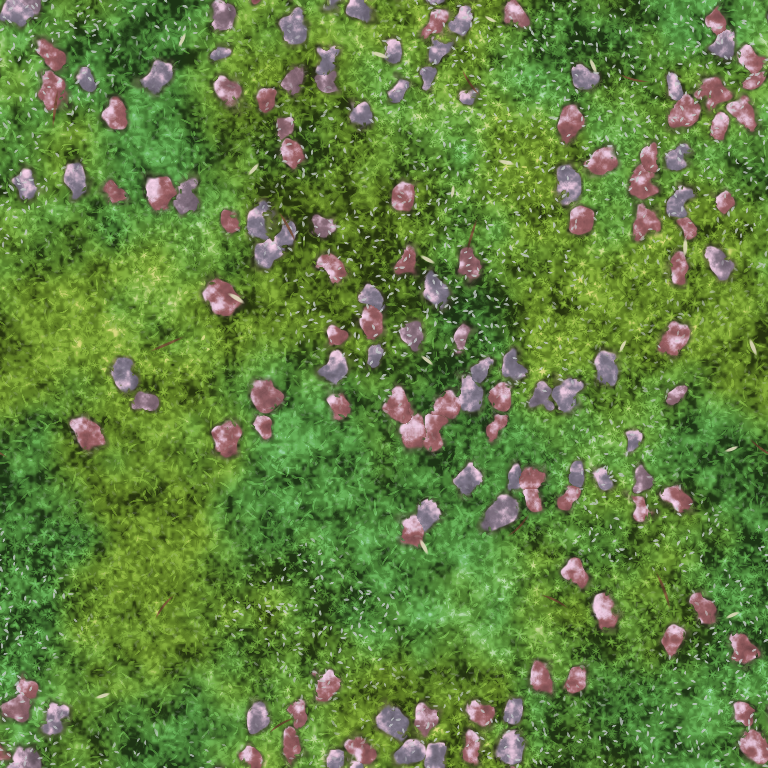
Reproduce this texture procedurally as a WebGL 1 fragment shader.

```glsl
precision highp float;
uniform vec2 u_resolution;

// Repeats across the canvas
const float PATCHES = 5.0;
const float STONES = 22.0;
const float ROSETTES = 62.0;
const float LEAVES = 96.0;
const float BLADES = 72.0;
const float GRAIN = 200.0;
const float STONE_AMOUNT = 0.72;

const vec3 SHADOW = vec3(0.13, 0.20, 0.07);
const vec3 MOSS = vec3(0.33, 0.50, 0.18);
const vec3 BRIGHT = vec3(0.47, 0.69, 0.29);
const vec3 PALE = vec3(0.75, 0.85, 0.61);
const vec3 WARM_TINT = vec3(1.14, 1.00, 0.82);
const vec3 COOL_TINT = vec3(0.88, 1.01, 1.20);
const vec3 SOIL = vec3(0.27, 0.24, 0.20);
const vec3 BRICK = vec3(0.62, 0.39, 0.40);
const vec3 SLATE = vec3(0.51, 0.48, 0.55);
const vec3 DUST = vec3(0.78, 0.67, 0.74);
const vec3 FROST = vec3(0.77, 0.79, 0.79);
const vec3 STRAW = vec3(0.88, 0.86, 0.74);
const vec3 TWIG = vec3(0.43, 0.28, 0.20);

vec3 hash3(vec2 cell, float seed) {
  vec3 p = fract((cell.xyx + seed * 17.3) * vec3(0.1031, 0.1030, 0.0973));
  p += dot(p, p.yxz + 33.33);
  return fract((p.xxy + p.yzz) * p.zyx);
}

// Value noise wrapping after n cells
float noise(vec2 uv, float n, float seed) {
  vec2 p = uv * n, i = floor(p), f = fract(p);
  f = f * f * (3.0 - 2.0 * f);
  vec2 a = mod(i, n), b = mod(i + 1.0, n);
  float low = mix(hash3(a, seed).x, hash3(vec2(b.x, a.y), seed).x, f.x);
  float high = mix(hash3(vec2(a.x, b.y), seed).x, hash3(b, seed).x, f.x);
  return mix(low, high, f.y);
}

float fbm(vec2 uv, float n, float seed) {
  float sum = 0.0, amp = 0.533;
  for (int k = 0; k < 4; k++) {
    sum += amp * noise(uv, n, seed + float(k));
    n *= 2.0;
    amp *= 0.5;
  }
  return sum;
}

vec2 turn(vec2 p, float angle) {
  float c = cos(angle), s = sin(angle);
  return vec2(c * p.x + s * p.y, c * p.y - s * p.x);
}

// Scattered slivers: x = cover, y = random shade
vec2 slivers(vec2 uv, float n, float seed, vec2 size, float density) {
  vec2 p = uv * n, base = floor(p), result = vec2(0.0);
  for (int y = -1; y <= 1; y++) for (int x = -1; x <= 1; x++) {
    vec2 cell = base + vec2(x, y), id = mod(cell, n);
    vec3 r = hash3(id, seed), s = hash3(id, seed + 5.0);
    vec2 q = turn(p - cell - r.xy, r.z * 6.2832);
    q.y += q.x * q.x * (s.z - 0.5);
    float d = length(q / (size * (0.65 + 0.35 * s.z)));
    float cover = (1.0 - smoothstep(0.55, 1.15, d)) * step(s.x, density);
    result = mix(result, vec2(1.0, s.y), cover);
  }
  return result;
}

// Star-shaped moss tips: x = cover, y = shade
vec2 rosettes(vec2 uv, float n, float seed) {
  vec2 p = uv * n, base = floor(p), result = vec2(0.0);
  for (int y = -1; y <= 1; y++) for (int x = -1; x <= 1; x++) {
    vec2 cell = base + vec2(x, y), id = mod(cell, n);
    vec3 r = hash3(id, seed), s = hash3(id, seed + 5.0);
    vec2 q = p - cell - r.xy;
    float petals = 0.70 + 0.30 * cos(floor(4.0 + 3.0 * s.x) * atan(q.y, q.x + 1e-5) + r.z * 6.2832);
    float d = length(q) / (petals * mix(0.45, 0.85, s.y));
    float cover = 1.0 - smoothstep(0.60, 1.10, d);
    float shade = mix(0.95, 0.38, smoothstep(0.0, 0.9, d)) - 0.30 * s.z;
    result = mix(result, vec2(1.0, shade), cover);
  }
  return result;
}

// Clustered stones: x = distance, y = random tone, z = slope light
vec3 stones(vec2 uv, float n) {
  vec2 p = uv * n, base = floor(p);
  vec3 nearest = vec3(3.0, 0.0, 0.0);
  for (int y = -1; y <= 1; y++) for (int x = -1; x <= 1; x++) {
    vec2 cell = base + vec2(x, y), id = mod(cell, n);
    vec3 r = hash3(id, 61.0), s = hash3(id, 67.0);
    float cluster = smoothstep(0.40, 0.70, fbm((id + 0.5) / n, PATCHES, 71.0));
    vec2 q = turn(p - cell - 0.2 - 0.6 * r.xy, (r.z - 0.5) * 1.8);
    vec2 radius = vec2(0.34, 0.50) * mix(0.65, 1.12, s.y);
    float d = pow(dot(pow(abs(q) / radius, vec2(2.6)), vec2(1.0)), 0.385);
    if (s.x < cluster * STONE_AMOUNT && d < nearest.x) nearest = vec3(d, s.z, q.y - q.x);
  }
  return nearest;
}

vec3 mossRamp(float v) {
  vec3 c = mix(SHADOW, MOSS, smoothstep(0.0, 0.42, v));
  c = mix(c, BRIGHT, smoothstep(0.38, 0.72, v));
  return mix(c, PALE, smoothstep(0.70, 1.05, v));
}

void main() {
  vec2 uv = gl_FragCoord.xy / u_resolution;
  float grain = noise(uv, GRAIN, 3.0);
  float rough = fbm(uv, 40.0, 7.0);
  float light = fbm(uv, PATCHES, 13.0) - 0.5;
  float hue = fbm(uv, PATCHES, 19.0);
  float grassy = smoothstep(0.42, 0.62, fbm(uv, PATCHES, 23.0));

  // Moss: leaves, then blades or rosettes by patch
  float v = 0.10 + 0.55 * rough + 0.20 * (grain - 0.5);
  vec2 leaf = slivers(uv, LEAVES, 29.0, vec2(0.62, 0.27), 0.75);
  v = mix(v, 0.18 + 0.62 * leaf.y, leaf.x * 0.75);
  vec2 blade = slivers(uv, BLADES, 37.0, vec2(0.85, 0.14), 0.9);
  v = mix(v, 0.22 + 0.55 * blade.y, blade.x * mix(0.30, 0.75, grassy));
  vec2 tip = rosettes(uv, ROSETTES, 43.0);
  v = mix(v, tip.y, tip.x * mix(0.80, 0.15, grassy));
  v += 0.65 * light + 0.45 * (rough - 0.5) + 0.28 * (grain - 0.5) - 0.05 * grassy + 0.03;
  vec3 color = mossRamp(v);
  color *= mix(COOL_TINT, WARM_TINT, smoothstep(0.32, 0.66, hue));

  // Stones with soil between them and moss creeping over the rims
  vec2 warp = vec2(noise(uv, 64.0, 47.0), noise(uv, 64.0, 53.0)) - 0.5;
  vec3 stone = stones(uv + warp * 0.014, STONES);
  float rim = stone.x + 0.55 * (rough - 0.5) + 0.22 * leaf.x * leaf.y;
  color = mix(color, SOIL * (0.6 + 0.8 * grain), 0.60 * (1.0 - smoothstep(0.95, 1.40, rim)));
  vec3 rock = mix(BRICK, SLATE, smoothstep(0.45, 0.70, stone.y));
  float mottle = fbm(uv, 90.0, 79.0);
  rock = mix(rock, DUST, smoothstep(0.42, 0.80, mottle + 0.35 * stone.z));
  rock *= 0.68 + 0.62 * mottle + 0.15 * stone.z;
  color = mix(color, rock, 1.0 - smoothstep(0.82, 1.02, rim));

  // Pale flecks, straw and twigs
  float frosty = smoothstep(0.46, 0.68, fbm(uv, PATCHES, 83.0));
  vec2 fleck = slivers(uv, 110.0, 89.0, vec2(0.50, 0.22), 0.30);
  color = mix(color, FROST, fleck.x * mix(0.15, 0.80, frosty));
  vec2 straw = slivers(uv, 18.0, 97.0, vec2(0.24, 0.065), 0.045);
  color = mix(color, STRAW, straw.x * 0.9);
  vec2 twig = slivers(uv, 14.0, 103.0, vec2(0.40, 0.035), 0.07);
  color = mix(color, TWIG * (0.7 + 0.6 * grain), twig.x * 0.85);

  gl_FragColor = vec4(clamp(color, 0.0, 1.0), 1.0);
}
```
